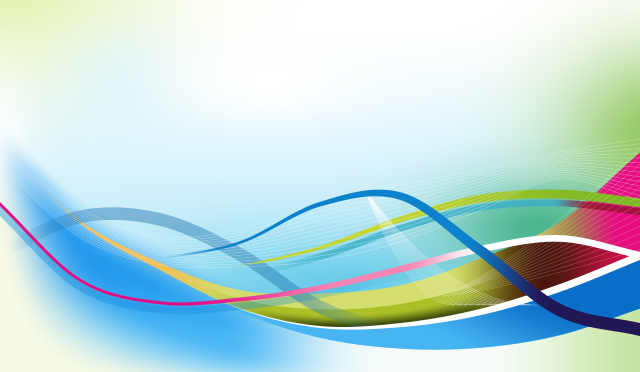
This background is drawn by a Shadertoy shader. Its source:

```glsl
// Smooth height through nine evenly spaced knots (Catmull-Rom)
float curve(float x, float k[9]) {
    float s = clamp(x, 0.0, 0.9999) * 8.0;
    int i = int(s);
    float t = fract(s), b = k[i], c = k[i + 1];
    float a = i > 0 ? k[max(i - 1, 0)] : 2.0 * b - c;
    float d = i < 7 ? k[min(i + 2, 8)] : 2.0 * c - b;
    return b + 0.5 * t * (c - a + t * (2.0 * a - 5.0 * b + 4.0 * c - d + t * (3.0 * (b - c) + d - a)));
}

// Turns a height difference into a distance in canvas heights
float toDistance(float f) {
    return f / max(length(vec2(dFdx(f), dFdy(f))) * iResolution.y, 0.0001);
}

float fill(float d) {
    return clamp(d * iResolution.y + 0.5, 0.0, 1.0);
}

float stroke(float d, float halfWidth) {
    return fill(halfWidth - abs(d));
}

float glow(vec2 p, vec2 center, vec2 size) {
    vec2 q = (p - center) / size;
    return exp(-dot(q, q));
}

void mainImage(out vec4 fragColor, in vec2 fragCoord) {
    vec2 p = fragCoord / iResolution.xy;
    float x = p.x, y = p.y;

    // Guide curves
    float crest = curve(x, float[9](0.451, 0.247, 0.186, 0.195, 0.226, 0.276, 0.330, 0.359, 0.314));
    float keel = curve(x, float[9](0.608, 0.399, 0.274, 0.170, 0.121, 0.126, 0.161, 0.226, 0.312));
    float brim = curve(x, float[9](0.610, 0.408, 0.294, 0.220, 0.211, 0.233, 0.305, 0.404, 0.590));
    float base = curve(x, float[9](0.600, 0.390, 0.260, 0.161, 0.092, 0.063, 0.065, 0.099, 0.170));
    float lime = curve(x, float[9](0.270, 0.270, 0.274, 0.287, 0.334, 0.410, 0.466, 0.478, 0.455));
    float wave = curve(x, float[9](0.250, 0.270, 0.305, 0.348, 0.451, 0.473, 0.327, 0.166, 0.114));
    float arc = curve(x, float[9](0.321, 0.417, 0.410, 0.316, 0.175, 0.108, 0.070, 0.050, 0.040));
    float veilTop = curve(x, float[9](0.596, 0.440, 0.365, 0.383, 0.455, 0.502, 0.545, 0.592, 0.626));
    float veilLow = curve(x, float[9](0.550, 0.361, 0.289, 0.283, 0.300, 0.350, 0.435, 0.518, 0.462));

    // Sky and soft glows
    vec3 col = mix(vec3(0.81, 0.94, 0.985), vec3(1.0), smoothstep(0.35, 0.98, y));
    col = mix(col, vec3(0.89, 0.95, 0.70), glow(p, vec2(0.0, 1.05), vec2(0.24, 0.26)));
    col = mix(col, vec3(0.85, 0.95, 0.99), 0.6 * glow(p, vec2(0.19, 0.78), vec2(0.1, 0.15)));
    col = mix(col, vec3(1.0), 0.9 * glow(p, vec2(0.42, 0.78), vec2(0.15, 0.11)));
    col = mix(col, vec3(1.0), 0.8 * glow(p, vec2(0.0, 0.62), vec2(0.05, 0.2)));
    col = mix(col, vec3(0.32, 0.77, 0.90), 0.8 * glow(p, vec2(0.53, 0.23), vec2(0.32, 0.15)));
    col = mix(col, vec3(0.54, 0.76, 0.28), 0.9 * glow(p, vec2(1.04, 0.62), vec2(0.16, 0.25)));
    col = mix(col, vec3(0.22, 0.68, 0.50), 0.85 * glow(p, vec2(0.84, 0.39), vec2(0.15, 0.13)));

    // Blue pool at the left over a cream corner
    float corner = smoothstep(0.012, 0.07, (x + 0.03) * (y + 0.1));
    col = mix(col, vec3(0.98, 0.985, 0.90), (1.0 - corner) * (1.0 - smoothstep(0.35, 0.6, y)));
    float pool = smoothstep(-0.08, 0.06, keel - y) * corner * (1.0 - smoothstep(0.35, 0.65, x));
    col = mix(col, mix(vec3(0.25, 0.70, 0.96), vec3(0.08, 0.57, 0.92), smoothstep(0.05, 0.3, y)), pool * 0.9);

    // Lower blue band and pale floor
    float keelD = toDistance(y - keel), baseD = toDistance(y - base);
    vec3 floorTint = mix(vec3(0.97, 0.99, 0.98), vec3(0.77, 0.89, 0.62), smoothstep(0.75, 1.03, x));
    col = mix(col, floorTint, fill(-baseD) * smoothstep(0.34, 0.62, x));
    vec3 bandTint = mix(vec3(0.28, 0.71, 0.95), vec3(0.03, 0.43, 0.78), smoothstep(0.7, 0.98, x + (y - base)));
    col = mix(col, bandTint, fill(baseD) * fill(-keelD) * smoothstep(0.3, 0.45, x));

    // Broad ribbon: orange, lime, olive, then magenta
    float t = clamp((y - keel) / max(brim - keel, 0.002), 0.0, 1.0);
    vec3 body = mix(vec3(0.94, 0.74, 0.34), vec3(0.83, 0.87, 0.43), smoothstep(0.22, 0.38, x));
    float oliveEdge = toDistance(mix(keel, brim, 0.53) - y);
    body = mix(body, vec3(0.67, 0.75, 0.15), fill(oliveEdge) * smoothstep(0.3, 0.42, x));
    float shade = (1.0 - smoothstep(0.0, 0.38, t)) * smoothstep(0.36, 0.53, x);
    body = mix(body, vec3(0.15, 0.20, 0.03), shade * 0.9);
    body = mix(body, vec3(0.58, 0.40, 0.24), 0.8 * smoothstep(0.80, 0.91, x));
    body = mix(body, vec3(0.90, 0.05, 0.50), smoothstep(0.88, 0.97, x + 0.1 * (y - 0.4)));
    vec3 lens = mix(vec3(0.48, 0.48, 0.10), vec3(0.29, 0.09, 0.05), smoothstep(0.74, 0.85, x));
    lens = mix(lens, vec3(0.78, 0.06, 0.27), smoothstep(0.85, 0.98, x));
    body = mix(body, lens, fill(toDistance(crest - y)) * smoothstep(0.70, 0.80, x));
    col = mix(col, body, fill(keelD) * fill(toDistance(brim - y)) * smoothstep(0.05, 0.16, x));

    // Translucent arc and shadows
    float arcD = toDistance(y - arc);
    col = mix(col, vec3(0.16, 0.48, 0.70), stroke(arcD, 0.017) * 0.48 * smoothstep(0.0, 0.13, x) * (1.0 - smoothstep(0.45, 0.62, x)));
    col = mix(col, vec3(0.08, 0.55, 0.85), 0.4 * stroke(toDistance(y - crest + 0.018), 0.010) * (1.0 - smoothstep(0.35, 0.7, x)));
    vec3 limeShadow = mix(vec3(0.22, 0.68, 0.78), vec3(0.58, 0.06, 0.18), smoothstep(0.86, 0.92, x));
    col = mix(col, limeShadow, 0.8 * stroke(toDistance(y - lime + 0.024), 0.009) * smoothstep(0.38, 0.55, x));

    // White mesh: long veil, falling fan, and strands over the lens
    float mesh = 0.0;
    for (int i = 0; i < 14; i++) {
        float k = float(i) / 13.0;
        float veil = toDistance(y - mix(veilLow, veilTop, k));
        mesh += 0.36 * stroke(veil, 0.0007) * smoothstep(0.0, 0.06, x);
        float u = clamp((x - 0.57) / mix(0.14, 0.27, k), 0.0, 1.0);
        float fan = toDistance(y - 0.49 + 0.31 * (1.0 - (1.0 - u) * (1.0 - u)));
        mesh += 0.45 * stroke(fan, 0.0008) * step(0.001, u) * step(u, 0.999);
        float v = clamp((x - 0.68) / 0.32, 0.0, 1.0);
        float strand = toDistance(y - mix(0.20, 0.33 + 0.27 * k, pow(v, 1.3)));
        mesh += 0.28 * stroke(strand, 0.0006) * smoothstep(0.0, 0.25, v);
    }

    // Lime, blue and magenta lines
    vec3 limeTint = mix(vec3(0.76, 0.83, 0.18), vec3(0.50, 0.72, 0.14), smoothstep(0.6, 0.95, x));
    col = mix(col, limeTint, stroke(toDistance(y - lime), mix(0.003, 0.012, smoothstep(0.35, 0.9, x))) * smoothstep(0.36, 0.43, x));
    col = mix(col, vec3(1.0), min(mesh, 0.8));
    col = mix(col, vec3(1.0), stroke(keelD, mix(0.001, 0.010, smoothstep(0.35, 0.9, x))) * smoothstep(0.32, 0.42, x));
    vec3 crestTint = mix(vec3(0.88, 0.06, 0.52), vec3(0.96, 0.52, 0.70), smoothstep(0.28, 0.55, x));
    crestTint = mix(crestTint, vec3(1.0), smoothstep(0.62, 0.76, x));
    col = mix(col, crestTint, stroke(toDistance(y - crest), mix(0.004, 0.009, smoothstep(0.2, 0.7, x))));
    vec3 waveTint = mix(vec3(0.05, 0.51, 0.80), vec3(0.13, 0.09, 0.34), smoothstep(0.72, 0.86, x));
    col = mix(col, waveTint, stroke(toDistance(y - wave), mix(0.003, 0.017, smoothstep(0.3, 0.95, x))) * smoothstep(0.24, 0.36, x));

    fragColor = vec4(col, 1.0);
}
```
